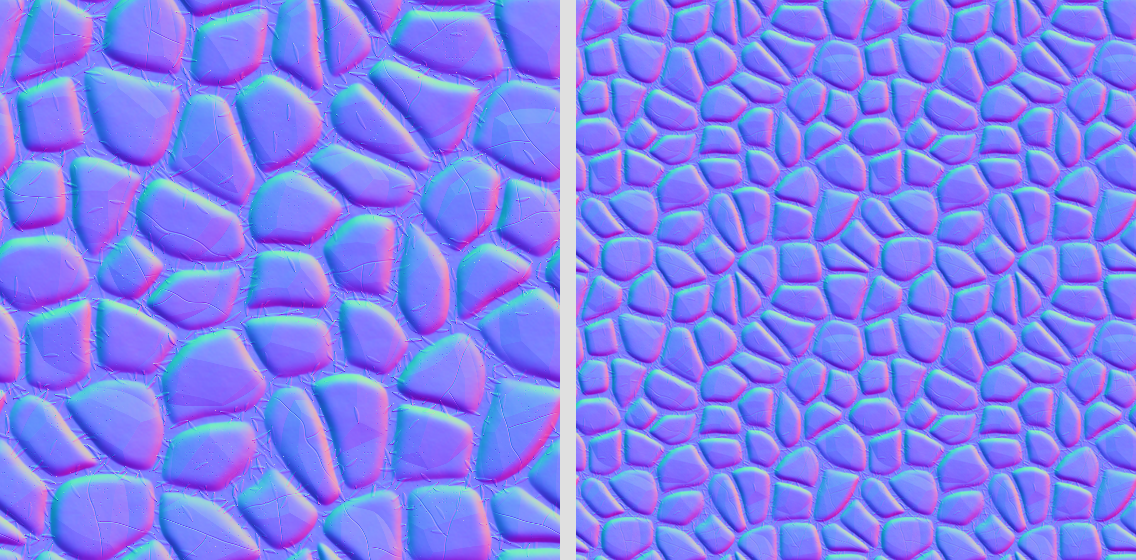
Left: one tile. Right: repeated 2 by 2.
Reproduce this texture map procedurally as a three.js fragment shader.

```glsl
varying vec2 vUv;

const float STONES = 7.0;      // stones per side
const float ROUNDING = 0.055;  // corner radius in stone cells
const float STEP = 0.0009;     // slope sampling distance

vec2 hash2(vec2 p) {
  vec3 q = fract(vec3(p.xyx) * vec3(0.1031, 0.1030, 0.0973));
  q += dot(q, q.yzx + 33.33);
  return fract((q.xx + q.yz) * q.zy);
}

// Value noise that wraps after n cells
float noise(vec2 uv, float n) {
  vec2 p = uv * n, i = floor(p), f = fract(p);
  f = f * f * (3.0 - 2.0 * f);
  float a = hash2(mod(i, n)).x;
  float b = hash2(mod(i + vec2(1.0, 0.0), n)).x;
  float c = hash2(mod(i + vec2(0.0, 1.0), n)).x;
  float d = hash2(mod(i + 1.0, n)).x;
  return mix(mix(a, b, f.x), mix(c, d, f.x), f.y) - 0.5;
}

vec2 stoneCentre(vec2 cell) {
  return cell + 0.5 + 0.78 * (hash2(mod(cell, STONES) + 11.0) - 0.5);
}

// xy: offset from stone centre, z: rounded distance inside its rim
vec3 stoneField(vec2 uv, out vec2 id) {
  vec2 p = uv * STONES, base = floor(p), nearest = base;
  float best = 1e3;
  for (int y = -1; y <= 1; y++)
  for (int x = -1; x <= 1; x++) {
    vec2 cell = base + vec2(x, y), r = stoneCentre(cell) - p;
    if (dot(r, r) < best) { best = dot(r, r); nearest = cell; }
  }
  vec2 own = stoneCentre(nearest) - p;
  float sum = 1e-9;
  for (int y = -2; y <= 2; y++)
  for (int x = -2; x <= 2; x++) {
    if (x == 0 && y == 0) continue;
    vec2 r = stoneCentre(nearest + vec2(x, y)) - p;
    sum += exp(-dot(0.5 * (own + r), normalize(r - own)) / ROUNDING);
  }
  id = mod(nearest, STONES);
  float gap = 0.004 + 0.005 * hash2(id + 23.0).x;
  return vec3(-own, -ROUNDING * log(sum)) / STONES - vec3(0.0, 0.0, gap);
}

// Scattered blades; each reaches a little way over the rim distance
float leaves(vec2 uv, float n, float density, float rim, float seed) {
  vec2 p = uv * n, base = floor(p);
  float h = 0.0;
  for (int y = -1; y <= 1; y++)
  for (int x = -1; x <= 1; x++) {
    vec2 cell = base + vec2(x, y), key = mod(cell, n) + seed;
    vec2 spot = hash2(key), kind = hash2(key + 57.0);
    if (kind.y > density) continue;
    vec2 r = (p - cell - 0.2 - 0.6 * spot) / n;
    float a = 6.2832 * kind.x, c = cos(a), s = sin(a);
    r = vec2(c * r.x + s * r.y, c * r.y - s * r.x);
    float t = r.x / mix(0.012, 0.02, spot.x);
    float width = 0.0046 * max(1.0 - t * t, 0.001);
    float blade = 1.0 - smoothstep(0.1, 1.0, abs(r.y + 0.0015 * t * t) / width);
    float reach = mix(-0.003, 0.009, spot.y * spot.y);
    h = max(h, blade * (0.5 + 0.5 * spot.y) * (1.0 - smoothstep(reach, reach + 0.004, rim)));
  }
  return h;
}

// Forked hairline crack
float crack(vec2 r, vec2 rnd, float wobble) {
  float a = 6.2832 * rnd.x;
  vec2 dir = vec2(cos(a), sin(a));
  float u = dot(r, dir) + wobble;
  float v = dot(r, vec2(-dir.y, dir.x) + 0.4 * dir) - wobble;
  float d = min(abs(u), u > 0.0 ? abs(v) : 1.0);
  return step(0.5, rnd.y) * (1.0 - smoothstep(0.0, 0.0018, d));
}

float pits(vec2 uv, float n) {
  vec2 key = mod(floor(uv * n), n), rnd = hash2(key + 71.0);
  float d = length(fract(uv * n) - 0.35 - 0.3 * rnd);
  return step(0.8, hash2(key + 5.0).x) * (1.0 - smoothstep(0.05, mix(0.15, 0.34, rnd.x), d));
}

// Flat planes cut off the shoulders of a stone
float facets(vec2 r, vec2 id) {
  float h = 0.0;
  for (int k = 0; k < 4; k++) {
    vec2 rnd = hash2(id + 31.0 + 9.0 * float(k));
    float a = 1.5708 * (float(k) + rnd.x);
    float beyond = dot(r, vec2(cos(a), sin(a))) - mix(0.02, 0.06, rnd.y);
    h = min(h, -0.14 * beyond);
  }
  return h;
}

float height(vec2 uv) {
  vec2 id;
  vec2 warp = vec2(noise(uv, 8.0), noise(uv + 0.37, 8.0));
  vec3 stone = stoneField(uv + 0.045 * warp, id);
  float rim = stone.z + 0.0015 * noise(uv, 50.0);
  float inside = 0.5 * (rim + sqrt(rim * rim + 0.000004));
  float body = 1.0 - exp(-pow(inside / 0.0085, 1.35));

  // Gently domed, tilted and chipped top
  vec2 tilt = 0.2 * (hash2(id + 43.0) - 0.5) + vec2(0.0, 0.03);
  float top = 0.021 - 0.6 * dot(stone.xy, stone.xy) + dot(tilt, stone.xy);
  top = max(top + facets(stone.xy, id), 0.012) + 0.002 * noise(uv, 20.0);
  top -= 0.0007 * crack(stone.xy, hash2(id + 83.0), 0.016 * noise(uv, 24.0));
  top -= 0.0004 * pits(uv, 170.0) * smoothstep(0.0, 0.25, noise(uv + 0.61, 14.0));
  top += 0.0009 * leaves(uv, 26.0, 0.2, -1.0, 101.0);

  // Earth, litter in the joints and fine grain
  float litter = leaves(uv, 40.0, 0.8, rim, 151.0) + 0.7 * leaves(uv, 53.0, 0.6, rim, 211.0);
  float grain = 0.0012 * noise(uv, 48.0) + 0.0004 * noise(uv, 110.0) + 0.0002 * noise(uv, 230.0);
  return top * body + 0.0013 * litter + grain * mix(1.0, 0.5, body);
}

void main() {
  float h = height(vUv);
  vec2 slope = vec2(height(vUv + vec2(STEP, 0.0)), height(vUv + vec2(0.0, STEP))) - h;
  vec3 normal = normalize(vec3(-slope / STEP, 1.0));
  gl_FragColor = vec4(0.5 + 0.5 * normal, 1.0);
}
```
